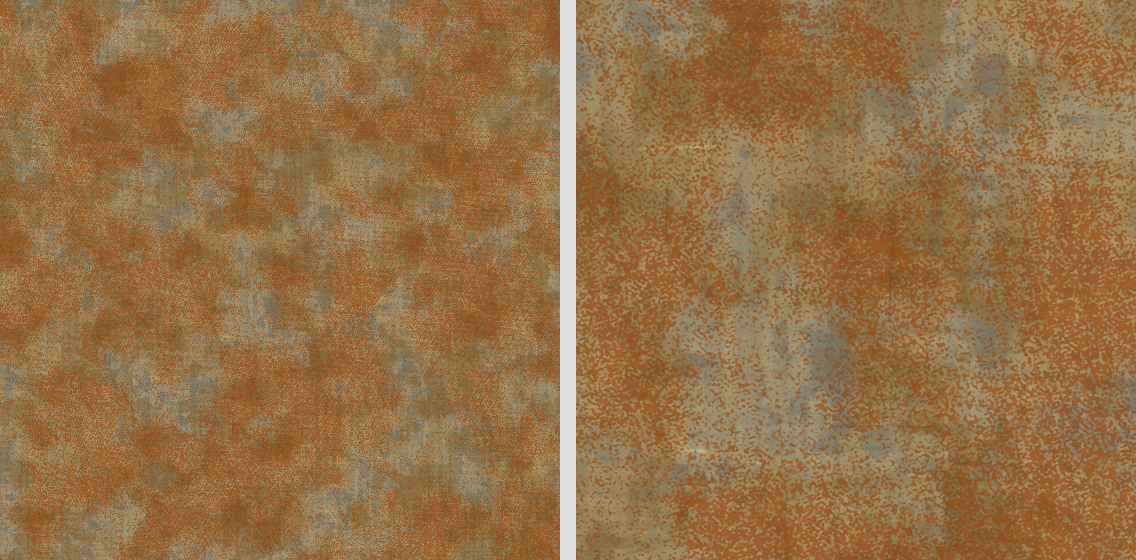
Left, the full canvas; right, a detail of the centre.
Give the GLSL for this texture, as a WebGL 2 fragment shader.

```glsl
#version 300 es
precision highp float;
// Weathered metal sheet: mottled tan and grey coating, flakes, scratches and fine rust speckle.

#define BLOTCH_SCALE 14.0
#define FLAKE_SCALE 26.0
#define GRAIN_SCALE 720.0
#define RUST_MIN 0.16
#define RUST_MAX 0.72
#define WEAVE_STRENGTH 0.13
#define SCRATCH_STRENGTH 0.18
#define TAN vec3(0.635, 0.55, 0.39)
#define OLIVE vec3(0.50, 0.41, 0.25)
#define GREY vec3(0.59, 0.56, 0.46)
#define SLATE vec3(0.45, 0.45, 0.41)
#define RUST vec3(0.58, 0.28, 0.06)

uniform vec2 u_resolution;
out vec4 fragColor;

float hash(vec2 p) {
  return fract(sin(dot(p, vec2(127.1, 311.7))) * 43758.5453);
}

float noise(vec2 p) {
  vec2 cell = floor(p), f = fract(p);
  f = f * f * (3.0 - 2.0 * f);
  float low = mix(hash(cell), hash(cell + vec2(1, 0)), f.x);
  float high = mix(hash(cell + vec2(0, 1)), hash(cell + vec2(1, 1)), f.x);
  return mix(low, high, f.y);
}

float fbm(vec2 p) {
  float sum = 0.0, weight = 0.5, total = 0.0;
  for (int i = 0; i < 5; i++) {
    sum += weight * noise(p);
    total += weight;
    weight *= 0.6;
    p = mat2(0.8, 0.6, -0.6, 0.8) * p * 2.03 + 17.3;
  }
  return sum / total;
}

// Two turned noise grids, so that the grains show no rows or columns.
float grains(vec2 p) {
  float a = noise(mat2(0.8, 0.6, -0.6, 0.8) * p);
  float b = noise(mat2(0.92, -0.39, 0.39, 0.92) * p * 1.13 + 37.0);
  return 0.5 + 0.9 * (a + b - 1.0);
}

// Signed strength of one short scratch per grid cell: upright, level or diagonal.
float scratch(vec2 p, float scale, float seed) {
  vec2 cell = floor(p * scale), f = fract(p * scale) - 0.5;
  vec2 id = cell + seed;
  f -= 0.3 * (vec2(hash(id), hash(id + 3.7)) - 0.5);
  float turn = floor(hash(id + 8.1) * 4.0) * 0.7854 + 0.12 * (hash(id + 5.3) - 0.5);
  vec2 dir = vec2(cos(turn), sin(turn));
  float halfLength = mix(0.08, 0.32, hash(id + 1.9));
  float along = clamp(dot(f, dir), -halfLength, halfLength);
  float dist = length(f - dir * along) / scale;
  float line = 1.0 - smoothstep(0.0002, 0.0015, dist);
  float present = step(0.5, hash(id + 6.6));
  float wear = smoothstep(0.25, 0.65, noise(p * 90.0 + seed));
  return line * present * wear * (hash(id + 2.4) > 0.55 ? 1.0 : -1.0);
}

void main() {
  vec2 uv = gl_FragCoord.xy / min(u_resolution.x, u_resolution.y);
  vec2 warp = vec2(noise(uv * 32.0), noise(uv * 32.0 + 51.0)) - 0.5;
  vec2 p = uv + 0.014 * warp;

  // Soft mottling of the coating
  float tone = fbm(p * BLOTCH_SCALE + 31.0);
  float rustField = fbm(p * BLOTCH_SCALE + 4.0);
  vec3 color = mix(OLIVE, TAN, smoothstep(0.22, 0.68, tone));

  // Bare grey patches where rust is thin
  float greyField = fbm(p * BLOTCH_SCALE * 1.2 + 77.0) + 0.9 * (0.5 - rustField);
  float bare = smoothstep(0.48, 0.72, greyField);
  color = mix(color, GREY, 0.85 * bare);

  // Ragged flakes with crisp edges
  float flake = fbm(p * FLAKE_SCALE + 120.0);
  color = mix(color, OLIVE, 0.5 * smoothstep(0.54, 0.57, flake));
  color = mix(color, TAN * 1.03, 0.4 * smoothstep(0.44, 0.41, flake));
  float pit = fbm(p * FLAKE_SCALE * 2.0 + 210.0);
  color = mix(color, SLATE, 0.6 * bare * smoothstep(0.54, 0.63, pit));

  // Fine upright and level brush marks
  float upright = noise(uv * vec2(260.0, 22.0)) - 0.5;
  float level = noise(uv * vec2(22.0, 260.0) + 40.0) - 0.5;
  float weave = upright + level * smoothstep(0.35, 0.65, noise(uv * 9.0 + 60.0));
  color *= 1.0 + WEAVE_STRENGTH * weave;

  // Scratches at three sizes
  float marks = 0.0;
  for (int i = 0; i < 3; i++) {
    float k = float(i);
    marks += scratch(uv + 0.037 * k, 6.0 + 4.0 * k, 13.0 * k + 2.0);
  }
  color *= 1.0 + SCRATCH_STRENGTH * clamp(marks, -1.0, 1.0);

  // Rust grains gather into loose clouds
  float density = mix(RUST_MIN, RUST_MAX, smoothstep(0.26, 0.74, rustField));
  float rust = smoothstep(-0.3, 0.3, density - grains(uv * GRAIN_SCALE));
  float pale = smoothstep(0.6, 0.95, grains(uv * GRAIN_SCALE + 190.0));
  color = mix(color, TAN * 1.08, 0.35 * pale * smoothstep(0.2, 0.4, density));
  vec3 rustTone = RUST * mix(0.92, 1.06, noise(uv * 140.0 + 9.0));
  color = mix(color, rustTone, 0.68 * rust);

  fragColor = vec4(clamp(color, 0.0, 1.0), 1.0);
}
```
